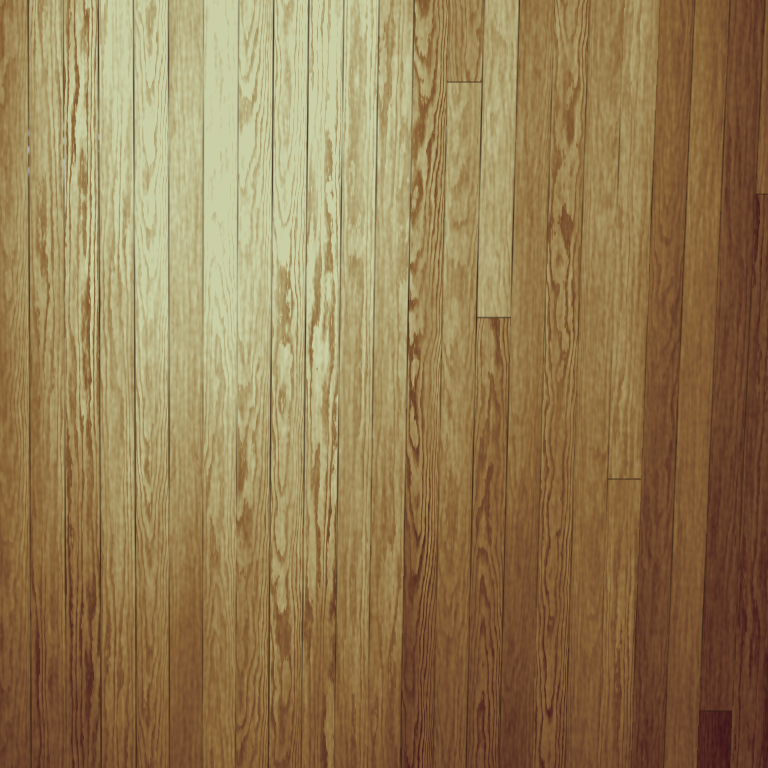
Reproduce this texture procedurally as a Shadertoy shader.

```glsl
// Narrow pine floor boards running upward under a soft lamp in the upper left.
// Each board gets hashed tone and grain; growth rings are contours of a field
// bent by gradient noise, and one brightness value picks the wood colour.

const float BOARDS = 21.88;      // boards across the top edge
const float FIRST_BOARD = 0.20;  // part of a board cut off at the left
const float LEAN = 0.065;        // sideways drift of the right-hand seams
const float SEAM = 0.0008;       // half width of the gaps

const vec3 SHADOW_WOOD = vec3(0.29, 0.13, 0.115);
const vec3 MID_WOOD = vec3(0.53, 0.385, 0.215);
const vec3 LIT_WOOD = vec3(0.77, 0.77, 0.60);
const vec3 GAP = vec3(0.20, 0.13, 0.08);
const vec3 GLINT = vec3(0.80, 0.87, 0.90);

float hash(vec2 p) {
    vec3 q = fract(p.xyx * 0.1031);
    q += dot(q, q.yzx + 33.33);
    return fract((q.x + q.y) * q.z);
}

float cornerSlope(vec2 cell, vec2 offset) {
    float angle = 6.2832 * hash(cell);
    return dot(vec2(cos(angle), sin(angle)), offset);
}

// Gradient noise, about -0.7 to 0.7
float noise(vec2 p) {
    vec2 i = floor(p), f = p - i;
    vec2 s = f * f * f * (f * (f * 6.0 - 15.0) + 10.0);
    vec2 e = vec2(1.0, 0.0);
    float low = mix(cornerSlope(i, f), cornerSlope(i + e, f - e), s.x);
    float high = mix(cornerSlope(i + e.yx, f - e.yx), cornerSlope(i + 1.0, f - 1.0), s.x);
    return mix(low, high, s.y);
}

float line(float d, float halfWidth, float px) {
    return 1.0 - smoothstep(halfWidth - px, halfWidth + px, d);
}

// Nested arches of a flat-sawn board
float archRings(float across, float y, float seed) {
    float centre = mix(0.25, 0.75, hash(vec2(seed, 11.0)));
    float climb = mix(5.0, 13.0, hash(vec2(seed, 12.0)));
    float side = hash(vec2(seed, 13.0)) < 0.5 ? -1.0 : 1.0;
    float bend = 2.1 * noise(vec2(across * 1.3 + seed * 7.0, y * 5.0))
               + 0.8 * noise(vec2(across * 3.5 + seed * 3.0, y * 22.0));
    return climb * y + side * 11.0 * pow(across - centre, 2.0) + bend;
}

// Nearly parallel streaks of a quarter-sawn board
float straightRings(float across, float y, float seed) {
    float bend = 2.0 * noise(vec2(across * 2.3 + seed * 5.0, y * 2.5))
               + 0.6 * noise(vec2(across * 5.0 + seed * 9.0, y * 14.0));
    return mix(3.0, 6.0, hash(vec2(seed, 14.0))) * across + bend;
}

// Late wood darkens slowly and ends in a firm edge
float ringProfile(float rings) {
    float w = fwidth(rings);
    float t = fract(rings);
    float band = smoothstep(0.25, 0.75, t) * (1.0 - smoothstep(0.87 - min(w, 0.4), 1.0, t));
    return mix(band, 0.40, smoothstep(0.4, 1.0, w));
}

float lampLight(vec2 p) {
    vec2 d = (p - vec2(0.34, 0.88)) * vec2(1.60, 1.10);
    float edge = smoothstep(-0.03, 0.08, p.x) * smoothstep(1.12, 0.82, p.x);
    float corner = smoothstep(0.45, 0.0, p.y) * smoothstep(0.30, 0.0, p.x);
    return 1.02 * exp(-dot(d, d)) * mix(0.58, 1.0, edge) - 0.12 * corner;
}

vec3 woodColor(float tone) {
    float low = clamp(tone * 2.0, -0.2, 1.0);
    float high = clamp(tone * 2.0 - 1.0, 0.0, 1.1);
    return mix(SHADOW_WOOD, MID_WOOD, low)
         + (LIT_WOOD - MID_WOOD) * pow(vec3(high), vec3(1.0, 1.05, 1.25));
}

void mainImage(out vec4 fragColor, in vec2 fragCoord) {
    vec2 p = fragCoord / iResolution.xy;
    float px = 1.0 / iResolution.y;

    // Board layout, some right-hand boards split by an end joint
    float drift = LEAN * max(p.x - 0.24, -0.06) * (1.0 - p.y);
    float u = (p.x + drift) * BOARDS + FIRST_BOARD;
    float id = floor(u), across = u - id;
    float jointY = mix(0.06, 0.94, hash(vec2(id, 3.0)));
    float hasJoint = step(hash(vec2(id, 4.0)), 0.4) * step(10.0, id);
    float seed = id + 1.0 + 40.0 * hasJoint * step(jointY, p.y);

    // Grain, from almost plain to boldly figured, fading in and out
    float flatSawn = step(0.42, hash(vec2(seed, 5.0)));
    float rings = mix(straightRings(across, p.y, seed), archRings(across, p.y, seed), flatSawn);
    rings += 0.22 * noise(vec2(u * 10.0, p.y * 45.0)) + 0.15 * noise(vec2(u * 19.0, p.y * 130.0));
    float boldness = hash(vec2(seed, 6.0));
    float bold = smoothstep(0.80, 0.95, boldness);
    float contrast = mix(0.06, 0.24, boldness) + 0.14 * bold;
    contrast *= max(0.2, 0.9 + 1.3 * noise(vec2(across * 1.8 + seed * 3.1, p.y * 4.0)));
    float fibre = 0.09 * noise(vec2(u * 9.0, p.y * 9.0))
                + 0.08 * noise(vec2(u * 13.0, p.y * 40.0))
                + 0.08 * noise(p * vec2(210.0, 110.0));

    float tone = lampLight(p) + 0.32 * (hash(vec2(seed, 7.0)) - 0.5) + fibre;
    tone += 0.14 * noise(vec2(u * 0.9 + seed * 2.3, p.y * 2.5)) - 0.05 * bold;
    tone += contrast * (0.35 - ringProfile(rings));
    vec3 color = woodColor(tone);

    // Gaps of uneven depth, with glints on the left
    float seamDistance = min(across, 1.0 - across) / BOARDS;
    float seamId = floor(u + 0.5);
    float depth = mix(0.25, 0.75, hash(vec2(seamId, 8.0))) + 0.8 * noise(vec2(seamId * 3.7, p.y * 9.0));
    color = mix(color, GAP, clamp(depth, 0.05, 0.9) * line(seamDistance, SEAM, px));
    color = mix(color, GAP, 0.65 * hasJoint * line(abs(p.y - jointY), SEAM, px));
    float shine = smoothstep(0.08, 0.0, abs(p.y - 0.80)) * step(seamId, 3.0);
    shine *= smoothstep(0.0, 0.35, noise(vec2(seamId * 5.3, p.y * 70.0)));
    color = mix(color, GLINT, 0.7 * shine * line(seamDistance, 0.0012, px));

    fragColor = vec4(clamp(color, 0.0, 1.0), 1.0);
}
```
